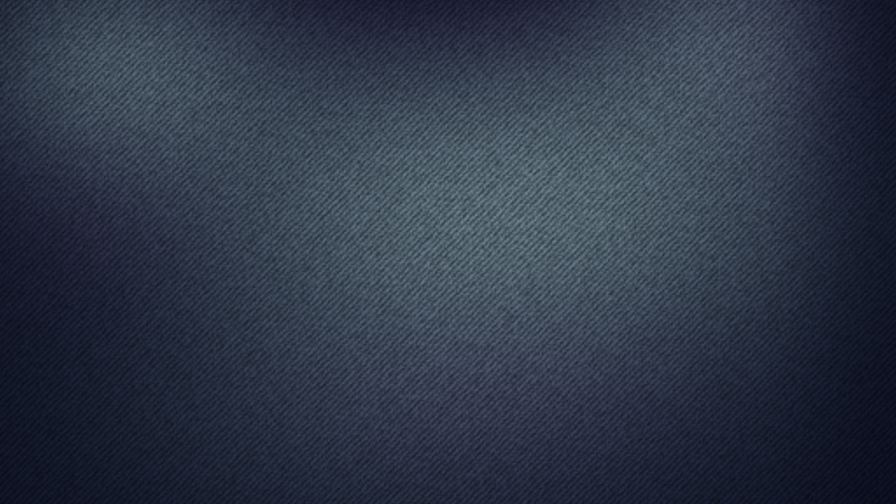
A Shadertoy shader for this texture:

```glsl
// Dark blue denim twill lit by soft, overlapping glows with shaded edges.

float hash(vec2 cell) {
    vec3 p = fract(vec3(cell.xyx) * 0.1031);
    p += dot(p, p.yzx + 33.33);
    return fract((p.x + p.y) * p.z);
}

float valueNoise(vec2 p) {
    vec2 cell = floor(p);
    vec2 f = fract(p);
    f = f * f * (3.0 - 2.0 * f);
    float low = mix(hash(cell), hash(cell + vec2(1, 0)), f.x);
    float high = mix(hash(cell + vec2(0, 1)), hash(cell + vec2(1, 1)), f.x);
    return mix(low, high, f.y);
}

// Elliptical Gaussian falloff
float glow(vec2 uv, vec2 center, vec2 radius) {
    vec2 q = (uv - center) / radius;
    return exp(-dot(q, q));
}

float lightField(vec2 uv) {
    float light = 0.03;
    light += 0.76 * glow(uv, vec2(0.57, 0.62), vec2(0.37, 0.33));
    light += 0.52 * glow(uv, vec2(0.13, 0.88), vec2(0.17, 0.24));
    light += 0.40 * glow(uv, vec2(0.81, 0.96), vec2(0.15, 0.22));
    light += 0.30 * glow(uv, vec2(0.48, 0.18), vec2(0.36, 0.32));
    light -= 0.05 * glow(uv, vec2(0.50, 1.04), vec2(0.18, 0.13));
    return light * (1.0 - 0.45 * smoothstep(0.84, 1.0, uv.x));
}

// Violet cast in the shaded folds
float violetField(vec2 uv) {
    return glow(uv, vec2(0.56, 0.20), vec2(0.22, 0.18))
         + glow(uv, vec2(0.50, 1.02), vec2(0.24, 0.16))
         + 0.7 * glow(uv, vec2(0.10, 0.56), vec2(0.13, 0.18))
         + 0.7 * glow(uv, vec2(0.88, 0.90), vec2(0.10, 0.25));
}

// Rising diagonal ribs broken into short, uneven stitches
float twill(vec2 p) {
    vec2 thread = vec2(p.x + p.y, p.y - p.x);
    float wobble = valueNoise(p * 80.0) - 0.5;
    float rib = sin(6.2832 * (thread.y * 72.0 + 0.2 * wobble));
    float stitch = valueNoise(thread * vec2(90.0, 140.0)) - 0.5;
    float grain = valueNoise(p * 288.0 + 17.0) - 0.5;
    return 0.16 * rib + 0.18 * stitch + 0.30 * grain;
}

void mainImage(out vec4 fragColor, in vec2 fragCoord) {
    vec2 uv = fragCoord / iResolution.xy;
    vec2 p = fragCoord / iResolution.y;

    // Navy shadows rise to muted teal, with bluer middle tones
    float light = lightField(uv);
    vec3 color = mix(vec3(0.030, 0.045, 0.105), vec3(0.385, 0.460, 0.485), light);
    color.b += 0.05 * light * (1.0 - light);
    color += vec3(0.010, -0.010, 0.010) * violetField(uv);

    // Woven relief
    color *= 1.0 + twill(p);
    fragColor = vec4(clamp(color, 0.0, 1.0), 1.0);
}
```
